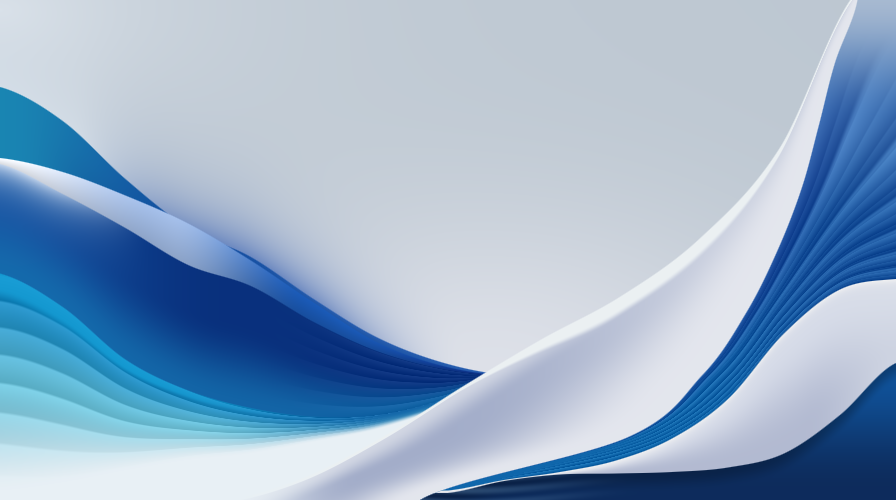
This background is drawn by a Shadertoy shader. Its source:

```glsl
// Smooth curve through nine evenly spaced values, t from 0 to 1
float spline(float t, float h[9]) {
    t = clamp(t, 0.0, 1.0) * 8.0;
    int i = min(int(t), 7);
    float f = t - float(i);
    float a = h[max(i - 1, 0)], b = h[i], c = h[i + 1], d = h[min(i + 2, 8)];
    return b + 0.5 * f * (c - a + f * (2.0 * a - 5.0 * b + 4.0 * c - d + f * (3.0 * (b - c) + d - a)));
}

// Antialiased coverage, positive inside
float cover(float d) {
    return clamp(0.5 + d / max(fwidth(d), 1e-5), 0.0, 1.0);
}

// Overlapping sheets: a crisp rise, then a slow fall, centred on zero
float sheets(float v) {
    float s = fract(v);
    float fade = 1.0 - smoothstep(0.25, 0.8, fwidth(v));
    return (smoothstep(0.0, 0.12, s) * (1.0 - s) - 0.44) * fade;
}

void mainImage(out vec4 fragColor, in vec2 fragCoord) {
    vec2 p = fragCoord / iResolution.xy;
    float x = p.x, y = p.y;

    // Boundaries of the left wave
    float u = x / 0.56;
    float crest = spline(u, float[9](.826, .758, .642, .544, .486, .402, .326, .277, .251));
    float bandTop = spline(u, float[9](.684, .656, .609, .553, .479, .395, .316, .270, .249));
    float bandLow = spline(u, float[9](.672, .612, .544, .470, .428, .356, .298, .263, .247));
    float foam = spline(u, float[9](.453, .386, .281, .219, .184, .167, .170, .198, .244));
    float foamLow = spline(u, float[9](.05, .06, .075, .09, .10, .12, .143, .183, .238));

    // Boundaries of the sweep, the fan and the lobe
    float sweep = spline((x - 0.25) / 0.708, float[9](0.0, .044, .126, .226, .321, .407, .523, .702, 1.02));
    float fanX = spline(y, float[9](.469, .70, .784, .833, .868, .895, .914, .932, .957));
    float lobeTop = spline(x * 2.0 - 1.0, float[9](.019, .04, .056, .079, .123, .202, .333, .421, .442));
    float lobeLow = spline(x * 2.0 - 1.0, float[9](.014, .038, .051, .053, .056, .065, .093, .170, .274));

    // Pale backdrop, with a blue haze above the crest
    vec3 col = mix(vec3(.74, .78, .82), vec3(.85, .88, .91), exp(-4.5 * length(p - vec2(0.0, 0.98))));
    col = mix(col, vec3(.88, .89, .92), 0.9 * exp(-9.0 * dot(p - vec2(.55, .25), p - vec2(.55, .25))));
    float above = max(y - crest, 0.0);
    col = mix(col, vec3(.85, .89, .93), 0.6 * exp(-above / 0.12) * (1.0 - smoothstep(.08, .2, x)));
    float haze = smoothstep(.08, .24, x) * (1.0 - smoothstep(.32, .52, x));
    col = mix(col, vec3(.30, .44, .72), 0.75 * haze * exp(-above / 0.065));

    // Teal wing between crest and band
    vec3 wing = mix(vec3(.10, .52, .70), vec3(.07, .30, .62), smoothstep(0.0, .22, x));
    wing = mix(wing, vec3(.05, .20, .50), 0.6 * smoothstep(0.0, 0.15, crest - y) * smoothstep(.02, .2, x));
    wing = mix(wing, vec3(.25, .44, .76), 0.5 * exp(-max(crest - y, 0.0) / 0.015) * smoothstep(.22, .38, x));
    col = mix(col, wing, cover(crest - y));

    // Bright band fading into blue
    float across = clamp((bandTop - y) / max(bandTop - bandLow, 0.002), 0.0, 1.0);
    vec3 band = mix(vec3(.95, .96, .98), vec3(.62, .72, .88), smoothstep(0.0, .17, x));
    band = mix(band, vec3(.10, .34, .69), smoothstep(.19, .34, x));
    band = mix(band, vec3(.05, .20, .54), smoothstep(.38, .54, x));
    band *= 1.05 - 0.16 * across;
    col = mix(col, band, cover(bandTop - y));

    // Deep body
    float depth = clamp((bandLow - y) / max(bandLow - foam, 0.002), 0.0, 1.0);
    vec3 body = mix(vec3(.07, .32, .63), vec3(.035, .19, .49), smoothstep(0.0, .25, x));
    body = mix(body, vec3(.08, .43, .68), smoothstep(.35, 1.0, depth) * 0.85);
    body += 0.08 * sheets(depth * 7.0) * smoothstep(.3, .46, x);
    body = mix(body, vec3(.84, .89, .96), 0.9 * exp(-max(bandLow - y, 0.0) / 0.035) * (1.0 - smoothstep(.02, .17, x)));
    col = mix(col, body, cover(bandLow - y));

    // Layered foam dissolving to white
    float wash = (foam - y) / max(foam - foamLow, 0.004);
    float w = clamp(wash, 0.0, 1.2);
    vec3 water = mix(vec3(.09, .52, .74), vec3(.42, .75, .84), smoothstep(0.05, .6, w));
    water = mix(water, vec3(.08, .40, .66), smoothstep(.22, .46, x) * (1.0 - 0.5 * w));
    water += 0.16 * sheets(w * 7.0 + 0.25 * sin(x * 14.0 + w * 3.0));
    water = mix(water, vec3(.08, .62, .84), 0.8 * (1.0 - smoothstep(.07, .14, w)) * (1.0 - smoothstep(.15, .36, x)));
    water = mix(water, vec3(.91, .94, .96), smoothstep(.5, 1.1, w));
    col = mix(col, water, cover(foam - y));

    // White sweep with a lit rim and a lavender hollow
    float under = max(sweep - y, 0.0);
    float t = under / max(under + max(fanX - x, 0.0), 0.002);
    vec3 silk = mix(vec3(.82, .84, .89), vec3(.89, .90, .93), smoothstep(.3, .9, t));
    float hollow = smoothstep(.02, .25, t) * (1.0 - smoothstep(.3, .9, t));
    silk = mix(silk, vec3(.64, .68, .79), hollow * (1.0 - smoothstep(.5, .88, x)));
    float rim = 0.026 * smoothstep(.5, .68, x) * (1.0 - smoothstep(.78, .92, x)) + 0.006;
    silk = mix(silk, vec3(.92, .94, .95), 1.0 - smoothstep(rim * 0.75, rim * 1.25, under));
    col = mix(col, silk, cover(sweep - y) * smoothstep(.24, .4, x));

    // Blue fan of sheets on the right
    float inFan = cover(x - fanX);
    float rise = max(y - lobeTop, 0.0);
    float spread = rise / max(rise + max(x - fanX, 0.0), 0.004);
    vec3 fan = mix(vec3(.06, .40, .67), vec3(.10, .33, .62), smoothstep(.1, .5, y));
    fan = mix(fan, vec3(.25, .45, .71), smoothstep(.5, .8, y));
    fan = mix(fan, vec3(.66, .73, .82), smoothstep(.76, 1.02, y));
    fan = mix(fan, vec3(.12, .27, .60), 0.5 * smoothstep(.82, 1.0, spread) * (1.0 - smoothstep(.6, .95, y)));
    float ripple = sheets(spread * 6.5 + 0.15) + 0.35 * sheets(spread * 19.0);
    fan -= vec3(.16, .19, .17) * ripple * (1.0 - smoothstep(.7, .95, y));
    col = mix(col, fan, inFan);

    // Pale lobe, shaded toward its lower edge
    float fold = clamp((lobeTop - y) / max(lobeTop - lobeLow, 0.003), 0.0, 1.0);
    vec3 lobe = mix(vec3(.84, .86, .91), vec3(.70, .73, .82), smoothstep(.1, .9, fold));
    lobe = mix(lobe, vec3(.85, .87, .91), smoothstep(.9, 1.0, x) * 0.7);
    lobe = mix(lobe, vec3(.95), exp(-max(lobeTop - y, 0.0) / 0.008));
    col = mix(col, lobe, cover(lobeTop - y) * inFan);

    // Dark water beneath the lobe
    float below = max(lobeLow - y, 0.0);
    vec3 deep = mix(vec3(.05, .17, .36), vec3(.06, .32, .60), smoothstep(.02, .26, y));
    deep *= 0.75 + 0.25 * smoothstep(0.0, 0.04, below);
    float streak = 0.5 + 0.5 * sin(y * 260.0 + 3.0 * sin(x * 15.0));
    deep = mix(deep, vec3(.32, .48, .64), 0.45 * streak * (1.0 - smoothstep(.5, .72, x)));
    col = mix(col, deep, cover(lobeLow - y) * inFan);

    fragColor = vec4(clamp(col, 0.0, 1.0), 1.0);
}
```
